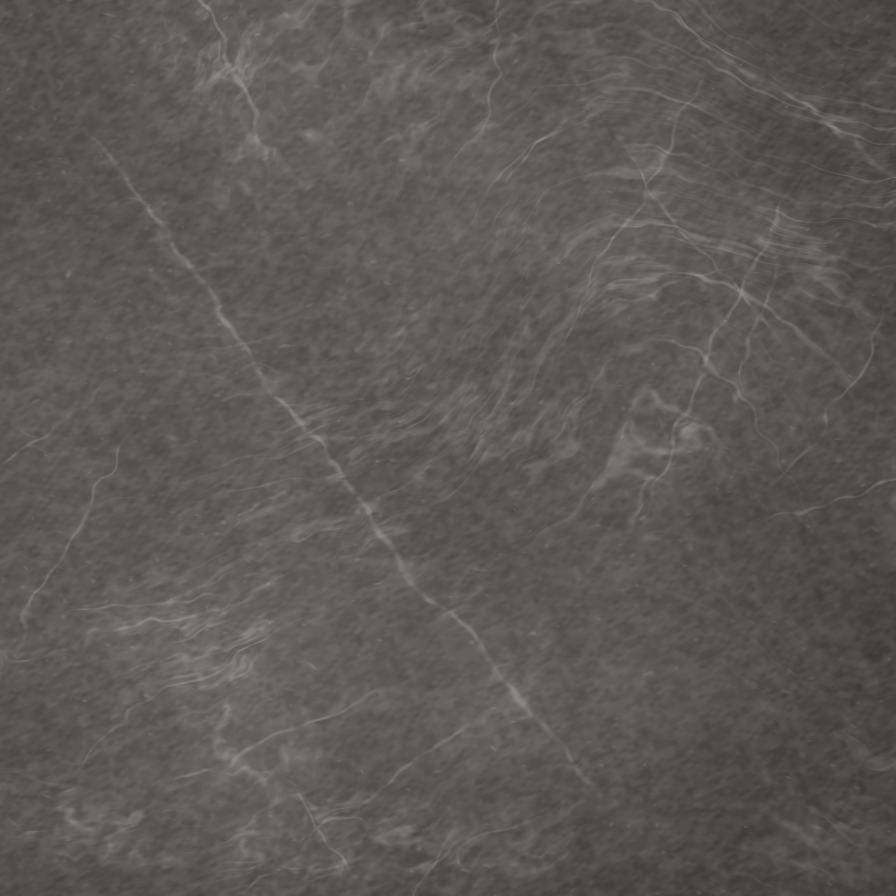
Write a WebGL 1 fragment shader that draws this texture.

```glsl
precision highp float;
uniform vec2 u_resolution;

float hash(vec2 p) {
  return fract(sin(dot(p, vec2(127.1, 311.7))) * 43758.55);
}

float noise(vec2 p) {
  vec2 i = floor(p), f = fract(p);
  f = f * f * (3.0 - 2.0 * f);
  return mix(mix(hash(i), hash(i + vec2(1, 0)), f.x),
             mix(hash(i + vec2(0, 1)), hash(i + vec2(1, 1)), f.x), f.y);
}

float fbm(vec2 p) {
  float sum = 0.0, amp = 0.53;
  for (int i = 0; i < 4; i++) {
    sum += amp * noise(p);
    p = mat2(0.8, 0.6, -0.6, 0.8) * p * 2.03 + 17.3;
    amp *= 0.5;
  }
  return sum;
}

vec2 rotate(vec2 p, float a) {
  return vec2(cos(a) * p.x + sin(a) * p.y, cos(a) * p.y - sin(a) * p.x);
}

// x: tapered crack line, y: soft halo around it
vec2 vein(vec2 p, vec2 a, vec2 b, float width) {
  vec2 ab = b - a;
  float t = clamp(dot(p - a, ab) / dot(ab, ab), 0.0, 1.0);
  float d = length(p - a - ab * t);
  float taper = smoothstep(0.0, 0.15, t) * smoothstep(1.0, 0.75, t);
  return taper * vec2(1.0 - smoothstep(0.0, width + 0.001, d), exp(-d * 45.0));
}

// Thin broken ridges stretched along x
float streaks(vec2 p) {
  float ridge = 1.0 - abs(2.0 * fbm(p * vec2(9.0, 30.0)) - 1.0);
  float fine = 1.0 - abs(2.0 * noise(p * vec2(40.0, 125.0)) - 1.0);
  return smoothstep(0.82, 1.0, ridge) * (0.35 + 0.65 * fine) + 0.3 * pow(fine, 4.0);
}

// Small pale chips scattered over a jittered grid
float flecks(vec2 p) {
  vec2 cell = floor(p * 38.0);
  vec2 centre = 0.25 + 0.5 * vec2(hash(cell + 3.1), hash(cell + 8.7));
  float radius = 0.04 + 0.1 * hash(cell + 5.3);
  float d = length((fract(p * 38.0) - centre) * vec2(0.8, 1.3));
  return step(0.78, hash(cell)) * smoothstep(radius + 0.05, radius * 0.4, d);
}

void main() {
  vec2 p = gl_FragCoord.xy / u_resolution;

  // Uneven paths for the cracks
  vec2 warped = p + 0.07 * (vec2(fbm(p * 5.0), fbm(p * 5.0 + 31.0)) - 0.5)
                  + 0.012 * (vec2(noise(p * 48.0), noise(p * 48.0 + 9.0)) - 0.5);

  // Long leading veins
  vec2 veins = vein(warped, vec2(0.08, 0.9), vec2(0.72, 0.02), 0.0048);
  veins = max(veins, vein(warped, vec2(0.2, 1.06), vec2(0.32, 0.78), 0.0035));
  veins = max(veins, vein(warped, vec2(0.68, 1.02), vec2(1.02, 0.79), 0.004));
  veins = max(veins, vein(warped, vec2(0.87, 0.82), vec2(0.72, 0.38), 0.003));

  // Side branches in shallow and steep directions
  for (int i = 0; i < 17; i++) {
    float k = float(i);
    vec2 centre = vec2(fract(k * 0.618 + 0.13), fract(k * 0.387 + 0.3));
    float angle = mix(0.15, 0.75, hash(vec2(k, 2.0)));
    if (hash(vec2(k, 7.0)) > 0.62) angle += 0.75;
    if (hash(vec2(k, 4.0)) > 0.8) angle = -0.9;
    vec2 reach = vec2(cos(angle), sin(angle)) * mix(0.07, 0.2, hash(vec2(k, 5.0)));
    vec2 branch = vein(warped, centre - reach, centre + reach, 0.0022);
    veins = max(veins, branch * vec2(0.8, 0.55));
  }

  // Pale clouds: mottling, a low band and an upper patch
  float cloud = smoothstep(0.45, 0.75, fbm(p * 3.6 + 4.0));
  float band = exp(-pow((warped.y - 0.09 + 0.05 * p.x) / 0.05, 2.0)) * smoothstep(0.8, 0.45, p.x);
  float patchy = exp(-dot(warped - vec2(0.73, 0.94), warped - vec2(0.73, 0.94)) * 90.0);
  cloud = clamp(0.7 * cloud + 0.8 * band + 0.6 * patchy + 0.5 * veins.y, 0.0, 1.0);

  // Feathered scratches and hairline web inside the clouds
  float feather = streaks(rotate(warped, 0.25 + 0.5 * (noise(p * 3.0) - 0.5)));
  float web = 1.0 - smoothstep(0.0, 0.035, abs(fbm(warped * 7.0 + 11.0) - 0.5));
  float broken = smoothstep(0.25, 0.7, noise(p * 75.0));

  // Leathery grain
  vec2 g = rotate(p, 0.4);
  float grain = 0.055 * (noise(g * vec2(150.0, 230.0)) - 0.5)
              + 0.045 * (noise(g * vec2(75.0, 105.0) + 5.0) - 0.5);

  float tone = 0.372 + 0.09 * (fbm(p * 4.0 + 20.0) - 0.5) + grain;
  tone -= 0.085 * smoothstep(0.3, 0.8, length(p - vec2(0.38, 0.56)));
  tone += cloud * (0.028 + 0.085 * feather + 0.05 * web * broken);
  tone += 0.02 * feather + 0.05 * flecks(warped);
  tone += veins.x * (0.035 + 0.07 * broken);
  tone = min(tone, 0.55);

  gl_FragColor = vec4(tone, tone - 0.031, tone - 0.046, 1.0);
}
```
